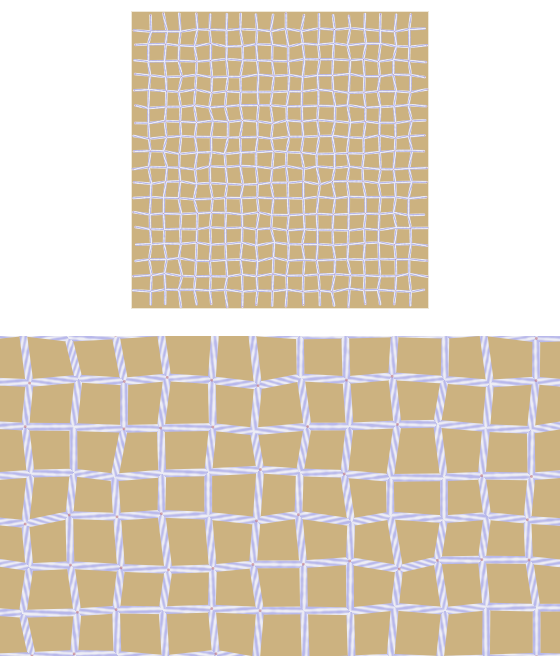
Top, the full canvas; bottom, a detail of the centre.
Reproduce this pattern procedurally as a WebGL 1 fragment shader.

```glsl
precision highp float;
// Square sand panel on white, netted by 18 by 18 wavering lavender cords.
uniform vec2 u_resolution;

vec2 hash2(vec2 p) {
  vec3 h = fract(p.xyx * vec3(0.1031, 0.1030, 0.0973));
  h += dot(h, h.yzx + 33.33);
  return fract((h.xx + h.yz) * h.zy);
}

float cornerGradient(vec2 cell, vec2 f, vec2 corner) {
  return dot(hash2(cell + corner + 71.0) * 2.0 - 1.0, f - corner);
}

float gradientNoise(vec2 p) {
  vec2 i = floor(p), f = fract(p);
  vec2 u = f * f * (3.0 - 2.0 * f);
  vec2 e = vec2(1.0, 0.0);
  return mix(mix(cornerGradient(i, f, e.yy), cornerGradient(i, f, e.xy), u.x),
             mix(cornerGradient(i, f, e.yx), cornerGradient(i, f, e.xx), u.x), u.y);
}

// Knot of the net, shifted a little from its lattice point
vec2 knot(vec2 id) {
  return id + (hash2(id + 13.0) - 0.5) * 0.23;
}

// Cords along y (or along x when flipped): x = distance, y = strand shade
vec2 cords(vec2 g, bool flipped) {
  vec2 q = flipped ? g.yx : g;
  float line = floor(q.x + 0.5);
  vec2 nearest = vec2(9.0, 0.0);
  if (line < 0.5 || line > 18.5) return nearest;
  for (int k = -1; k <= 1; k++) {
    float row = floor(q.y) + float(k);
    if (row < -0.5 || row > 18.5) continue;
    vec2 a = flipped ? knot(vec2(row, line)).yx : knot(vec2(line, row));
    vec2 b = flipped ? knot(vec2(row + 1.0, line)).yx : knot(vec2(line, row + 1.0));
    vec2 d = b - a, r = q - a;
    float along = clamp(dot(r, d) / dot(d, d), 0.0, 1.0);
    float dist = length(r - d * along);
    float across = (r.x * d.y - r.y * d.x) / length(d);
    // Straight cords show parallel strands, slanted ones a twist
    float shade = 0.5 + 0.5 * cos(6.2832 * (across / 0.12 + along * d.x * 22.0));
    if (dist < nearest.x) nearest = vec2(dist, shade);
  }
  return nearest;
}

void main() {
  vec2 p = (gl_FragCoord.xy - 0.5 * u_resolution) / u_resolution.y;
  vec2 g = (p / 0.909 + 0.5) * 19.0;
  float pixel = 19.0 / (0.909 * u_resolution.y);

  // Panel
  float edge = max(abs(p.x), abs(p.y)) - 0.4635;
  float panel = clamp(0.5 - edge * u_resolution.y, 0.0, 1.0);
  vec3 color = mix(vec3(1.0), vec3(0.80, 0.70, 0.50), panel);

  // Twisted cords with a fine grain
  vec2 upright = cords(g, false);
  vec2 level = cords(g, true);
  vec2 cord = upright.x < level.x ? upright : level;
  float shade = clamp(cord.y + 0.5 * gradientNoise(g * 7.0), 0.0, 1.0);
  vec3 thread = mix(vec3(0.72, 0.72, 0.92), vec3(0.93, 0.93, 0.96), shade);
  float cover = clamp(0.5 + (0.085 - cord.x) / pixel, 0.0, 1.0);
  color = mix(color, thread, cover);

  // Faint reddish specks on some knots
  vec2 id = floor(g + 0.5);
  float speck = clamp(0.5 + (0.03 - length(g - knot(id))) / pixel, 0.0, 1.0);
  color = mix(color, vec3(0.75, 0.45, 0.50), speck * cover * 0.6 * step(0.5, hash2(id + 5.0).x));

  gl_FragColor = vec4(color, 1.0);
}
```
